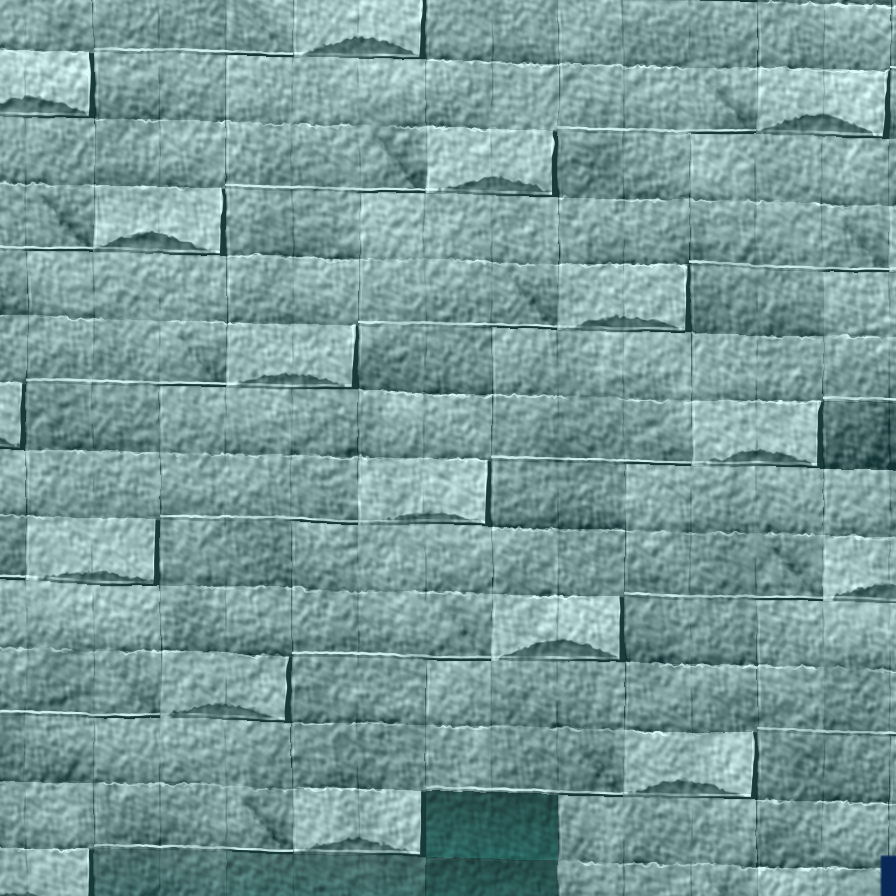
Reproduce this pattern procedurally as a Shadertoy shader.

```glsl
#define CELL 0.0741
#define ORIGIN vec2(0.400, 0.362)
#define SKEW 0.025
#define WOBBLE 0.06
#define GRAIN 0.50
#define GRAIN_SCALE 205.0
#define EDGE_WIDTH 0.014
#define SHADE vec3(0.07, 0.20, 0.20)
#define LIGHT vec3(0.76, 0.88, 0.88)
#define GLOSS vec3(0.13, 0.34, 0.32)
#define BACKDROP vec3(0.03, 0.16, 0.34)

float hash(vec2 p) {
    vec3 h = fract(vec3(p.xyx) * 0.1031);
    h += dot(h, h.yzx + 33.33);
    return fract((h.x + h.y) * h.z);
}

float noise(vec2 p) {
    vec2 i = floor(p), f = fract(p);
    f = f * f * (3.0 - 2.0 * f);
    return mix(mix(hash(i), hash(i + vec2(1, 0)), f.x),
               mix(hash(i + vec2(0, 1)), hash(i + vec2(1, 1)), f.x), f.y);
}

// Rotated octaves hide the noise lattice
float paperHeight(vec2 p) {
    const mat2 turn = mat2(0.8, 0.6, -0.6, 0.8);
    vec2 p1 = turn * p, p2 = turn * p1;
    return 0.50 * noise(p1) + 0.42 * noise(p2 * 0.53 + 17.0)
         + 0.35 * noise(p * 0.27 + 41.0);
}

float stroke(float d, float width, float aa) {
    return 1.0 - smoothstep(width - aa, width + aa, abs(d));
}

// Position inside a pair: upright strip [0,2]x[0,3], lying strip [2,5]x[0,2].
vec2 pairCoord(vec2 q) {
    vec2 c = floor(q), l = c;
    l -= vec2(3, -3) * floor((l.x - l.y + 2.0) / 6.0);
    l -= 2.0 * floor(l.y / 2.0);
    if (l.x < 0.0) l += l.y < 1.0 ? vec2(2) : vec2(5, -1);
    return l + q - c;
}

void mainImage(out vec4 fragColor, in vec2 fragCoord) {
    vec2 uv = fragCoord / iResolution.xy;
    float aa = 0.7 / (CELL * iResolution.y);

    // Slightly sheared, uneven weave with y pointing down
    vec2 p = vec2(uv.x, 1.0 - uv.y) - ORIGIN;
    p.y -= SKEW * p.x;
    vec2 q = p / CELL;
    q += WOBBLE * (vec2(noise(q * 0.8 + 50.0), noise(q * 0.8 + 90.0)) - 0.5);
    q += 0.02 * (vec2(noise(q * 6.0 + 20.0), noise(q * 6.0 + 70.0)) - 0.5);

    vec2 local = pairCoord(q);
    vec2 pairId = round(q - local);
    bool upright = local.x < 2.0;
    vec2 size = upright ? vec2(2, 3) : vec2(3, 2);
    vec2 s = upright ? local : local - vec2(2, 0);
    vec2 cell = floor(s), f = fract(s);
    float rough = noise(q * 9.0 + 30.0) + noise(q * 19.0 + 60.0) - 1.0;
    float broken = smoothstep(0.15, 0.75, noise(q * 4.0 + 11.0));

    // Fold tones
    float tone = upright ? (cell.y > 1.5 ? 0.80 : 0.56 + 0.08 * cell.y)
                         : 0.68 - 0.07 * cell.y;
    float fall = upright && cell.y > 1.5 ? 0.06 : 0.18;
    tone += fall * (0.5 - f.y) + 0.10 * (hash(pairId + cell * 3.7 + size) - 0.5);
    tone += 0.20 * (noise(q * 1.6 + 8.0) - 0.5) - 0.07 * smoothstep(0.3, 1.0, 1.0 - uv.y);

    // Embossed paper fibre
    vec2 g = uv * GRAIN_SCALE;
    float relief = paperHeight(g) - paperHeight(g + vec2(0.8, -1.1));
    tone += GRAIN * relief;

    // Creases between the cells of one strip
    vec2 crease = abs(s - round(s));
    vec2 inner = step(0.5, round(s)) * step(round(s), size - 0.5);
    tone -= 0.18 * broken * inner.x * stroke(crease.x + 0.01 * rough, 0.012, aa);
    float foldY = s.y - round(s.y) + 0.05 * rough;
    tone += 0.26 * broken * inner.y * stroke(foldY - 0.02, 0.016, aa);
    float soft = exp(-14.0 * abs(foldY + 0.03)) * step(foldY, 0.0);
    tone -= 0.28 * (0.3 + 0.7 * broken) * inner.y * soft;

    // Thin seams round each strip
    vec2 toEnd = size - s;
    float seam = max(stroke(s.x, EDGE_WIDTH, aa), 0.5 * stroke(s.y, EDGE_WIDTH, aa));
    tone -= 0.36 * seam * (0.5 + 0.6 * broken);
    tone += 0.14 * broken * stroke(s.x - 0.045, 0.012, aa);

    if (upright) {
        // Bulging flap shadow, darkest along its ragged upper edge
        float lift = 0.25 + 0.16 * (hash(pairId) - 0.5);
        float peak = s.x - 1.0 - 0.25 * (hash(pairId + 5.0) - 0.5);
        float flap = lift * max(0.0, 1.0 - pow(abs(peak), 1.4)) + 0.045 * rough;
        float under = smoothstep(-0.03, 0.02, flap - toEnd.y) * smoothstep(0.0, 0.08, flap);
        float depth = clamp((flap - toEnd.y) / 0.25, 0.0, 1.0);
        tone = mix(tone, 0.17 + 0.30 * depth + 0.35 * relief, 0.92 * under);

        // Open slit beside and below the loose end
        float lower = smoothstep(1.97, 2.03, s.y);
        tone += 0.24 * (0.3 + 0.7 * broken) * lower * stroke(toEnd.x - 0.075, 0.014, aa);
        tone += 0.40 * (0.3 + 0.7 * broken) * stroke(toEnd.y - 0.055, 0.018, aa);
        float slit = lower * stroke(toEnd.x, 0.030 + 0.02 * s.y - 0.04 * broken * (3.0 - s.y), aa);
        float gap = stroke(toEnd.y, 0.030, aa) * smoothstep(0.4, 1.6, s.x);
        tone = mix(tone, 0.0, 0.95 * max(slit, gap));
    } else {
        // Diagonal crease, bright lip and shadow below the free end
        float along = smoothstep(2.0, 2.3, s.x) * smoothstep(1.0, 1.3, s.y);
        float diagonal = s.x - 2.1 - 0.85 * (s.y - 1.0) + 0.08 * rough;
        float bend = along * smoothstep(-0.10, 0.03, diagonal) * exp(-4.0 * max(diagonal, 0.0));
        tone -= 0.36 * hash(pairId + 9.0) * bend;
        tone -= 0.12 * smoothstep(0.5, 0.1, toEnd.y) * noise(q * 2.0 + 33.0);
        float lip = 0.050 + 0.012 * rough;
        tone = mix(tone, 1.12, (0.6 + 0.35 * broken) * stroke(toEnd.y - lip, 0.019, aa));
        float gap = stroke(toEnd.y, 0.034, aa) * smoothstep(1.85, 2.15, s.x);
        tone = mix(tone, 0.0, 0.95 * gap);
    }

    // Smooth green strips at the lower rim and one shaded end
    bool deep = upright && pairId == vec2(1, 7);
    bool rim = pairId == vec2(-4, 8);
    if (upright && pairId == vec2(7, 1) && cell.y < 0.5) tone -= 0.25;
    vec3 color = mix(SHADE, LIGHT, clamp(tone, 0.0, 1.15));
    float gloss = deep ? 0.85 : rim ? (upright ? 0.40 : 0.62) : 0.0;
    color = mix(color, GLOSS * (0.7 + 0.45 * f.y + 0.4 * relief), gloss);

    // Sliver of backdrop
    vec2 corner = smoothstep(-0.002, 0.002, vec2(uv.x - 0.983, 0.045 - uv.y));
    fragColor = vec4(mix(color, BACKDROP, corner.x * corner.y), 1.0);
}
```
